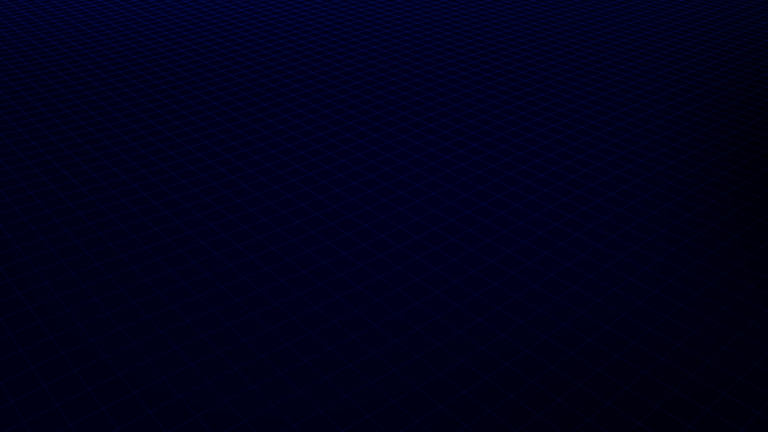
A Shadertoy shader for this background:

```glsl
// A dark navy floor ruled with a fine, gently rolling diagonal grid.
// Each family of lines is a fan through a vanishing point above the canvas;
// broad soft glows and shades tint the floor behind it.

const float HORIZON = 1.55;

// Soft elliptical spot, 1 at its centre
float spot(vec2 p, vec2 centre, vec2 size) {
    vec2 q = (p - centre) / size;
    return exp(-dot(q, q));
}

// One family of floor lines meeting at (vanishX, HORIZON)
float floorLines(vec2 p, float vanishX, float density, float pixel) {
    float depth = HORIZON - p.y;
    float ray = (p.x - vanishX) / depth;
    float cell = abs(fract(ray * density + 0.5) - 0.5);
    // Divide by the gradient to get a distance on the canvas
    float dist = cell * depth / (density * length(vec2(1.0, ray)));
    float halfWidth = 0.0009;
    float soft = max(pixel, 0.0012);
    float coverage = min(1.0, 2.0 * halfWidth / soft);
    return coverage * (1.0 - smoothstep(0.0, halfWidth + soft, dist));
}

void mainImage(out vec4 fragColor, in vec2 fragCoord) {
    float pixel = 1.0 / iResolution.y;
    // Height runs 0..1, x is centred
    vec2 p = vec2(fragCoord.x - 0.5 * iResolution.x, fragCoord.y) * pixel;

    // Base floor: brightest in the middle and along the upper left
    float blue = 0.078;
    blue += 0.040 * spot(p, vec2(0.05, 0.58), vec2(0.70, 0.45));
    blue += 0.035 * spot(p, vec2(-0.55, 1.05), vec2(0.75, 0.16));
    blue -= 0.055 * spot(p, vec2(0.95, 0.60), vec2(0.24, 0.38));
    blue -= 0.030 * spot(p, vec2(0.65, 0.02), vec2(0.50, 0.22));
    vec3 color = vec3(0.0, 0.0, blue);

    // Rolling surface bends the grid slightly
    vec2 ground = p;
    ground.y += 0.006 * sin(4.0 * p.x + 5.0 * p.y);
    float grid = floorLines(ground, 2.4, 11.8, pixel)
               + floorLines(ground, -1.75, 15.0, pixel);

    // Lines gain strength with distance and fade in the right-hand shade
    float strength = mix(0.55, 1.0, smoothstep(0.2, 1.0, p.y));
    strength *= 1.0 - 0.55 * spot(p, vec2(0.95, 0.55), vec2(0.28, 0.40));
    strength += 0.35 * spot(p, vec2(-0.45, 1.05), vec2(0.75, 0.14));
    color += vec3(0.006, 0.024, 0.105) * grid * strength;

    fragColor = vec4(color, 1.0);
}
```
